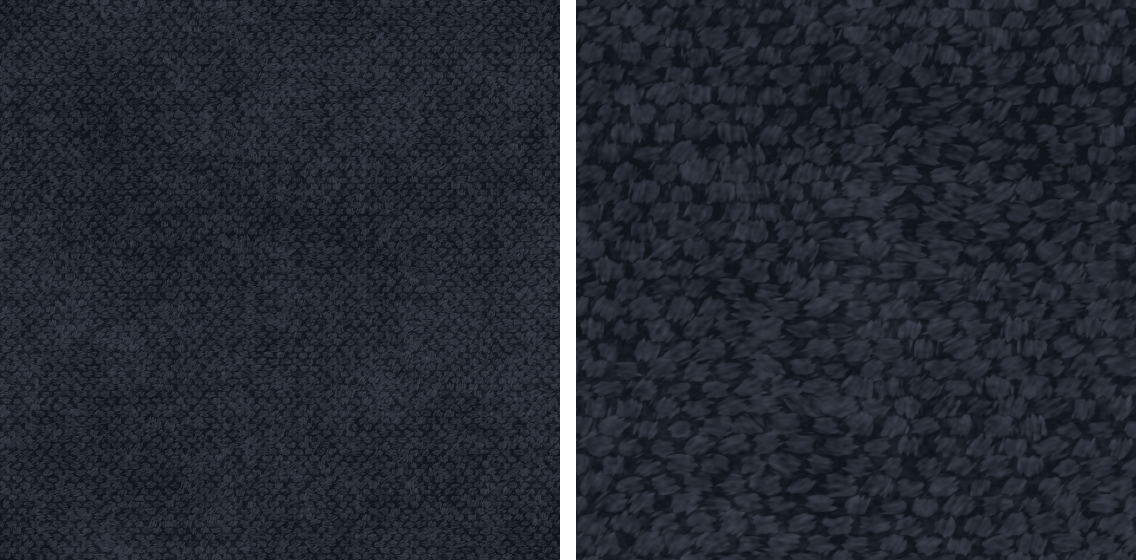
Left: the whole. Right: its middle third, enlarged.
Reproduce this texture procedurally as a Shadertoy shader.

```glsl
const vec2 WEAVE = vec2(48.0, 86.0);          // knots across, rows up (even)
const vec2 KNOT_SIZE = vec2(0.43, 0.55);      // half extents in weave cells
const vec2 KNOT_JITTER = vec2(0.12, 0.10);
const vec2 FIBRE_FREQ = vec2(130.0, 400.0);   // along and across a fibre
const float FIBRE_SLANT = 0.50;
const float FIBRE_SPREAD = 1.3;
const float FRAY = 0.75;
const float WARP = 0.004;
const float BASE_TONE = 0.10;
const float KNOT_TONE = 0.44;
const float FIBRE_TONE = 0.66;
const float FUZZ_TONE = 0.32;
const float THREAD_TONE = 0.16;
const float MOTTLE_TONE = 0.36;
const vec3 SHADOW = vec3(0.063, 0.081, 0.109);
const vec3 HIGHLIGHT = vec3(0.224, 0.245, 0.291);

float hash(vec2 p) {
    vec3 q = fract(vec3(p.xyx) * 0.1031);
    q += dot(q, q.yzx + 33.33);
    return fract((q.x + q.y) * q.z);
}

// Value noise that wraps after a whole number of cells
float wrapNoise(vec2 p, vec2 period) {
    vec2 cell = floor(p);
    vec2 f = p - cell;
    f = f * f * (3.0 - 2.0 * f);
    vec2 lo = mod(cell, period);
    vec2 hi = mod(cell + 1.0, period);
    return mix(mix(hash(lo), hash(vec2(hi.x, lo.y)), f.x),
               mix(hash(vec2(lo.x, hi.y)), hash(hi), f.x), f.y);
}

float tileNoise(vec2 uv, vec2 repeats, float seed) {
    return wrapNoise(uv * repeats + floor(seed), repeats);
}

// Broad worn patches
float mottle(vec2 uv) {
    float sum = 0.0;
    float weight = 0.5;
    float repeats = 5.0;
    for (int i = 0; i < 4; i++) {
        sum += weight * tileNoise(uv, vec2(repeats), float(i) * 3.0);
        weight *= 0.55;
        repeats *= 2.0;
    }
    return sum - 0.5;
}

// Coarse and fine strands along the given angle, local to one knot
float strands(vec2 offset, float angle, float seed) {
    float c = cos(angle);
    float s = sin(angle);
    vec2 along = vec2(c * offset.x + s * offset.y, c * offset.y - s * offset.x);
    vec2 p = along * FIBRE_FREQ + 40.0 + 150.0 * seed;
    float coarse = wrapNoise(p, vec2(512.0));
    float fine = wrapNoise(p * 1.7 + 60.0, vec2(1024.0));
    return 0.65 * coarse + 0.5 * fine - 0.575;
}

// x: knot coverage, y: strand shade of the topmost knot
vec2 weave(vec2 uv) {
    vec2 grid = uv * WEAVE;
    float slant = FIBRE_SLANT + 1.3 * (tileNoise(uv, vec2(9.0), 5.0) - 0.5);
    float best = -10.0;
    float shade = 0.0;
    for (int j = -1; j <= 1; j++) {
        float row = floor(grid.y) + float(j);
        float stagger = 0.5 * mod(row, 2.0);
        for (int i = -1; i <= 1; i++) {
            float column = floor(grid.x - stagger) + float(i);
            vec2 id = mod(vec2(column, row), WEAVE);
            float rx = hash(id + 11.0);
            float ry = hash(id + 137.0);
            float turn = hash(id + 251.0);
            vec2 centre = vec2(column + stagger, row) + 0.5;
            centre += (vec2(rx, ry) - 0.5) * KNOT_JITTER;
            vec2 d = grid - centre;
            float angle = slant + (turn - 0.5) * FIBRE_SPREAD;
            float strand = strands(d / WEAVE, angle, rx);
            // Flat, slightly boxy knot with a frayed outline
            vec2 q = abs(d) / (KNOT_SIZE * mix(0.84, 1.12, ry));
            float radius = pow(pow(q.x, 2.8) + pow(q.y, 2.8), 1.0 / 2.8);
            float height = 1.0 - radius + FRAY * strand;
            if (height > best) {
                best = height;
                shade = strand + 0.2 * (turn - 0.5) + 0.15 * d.y;
            }
        }
    }
    return vec2(smoothstep(-0.05, 0.27, best), shade);
}

void mainImage(out vec4 fragColor, in vec2 fragCoord) {
    vec2 uv = fragCoord / iResolution.xy;

    // Uneven thread tension
    vec2 pull = vec2(tileNoise(uv, vec2(22.0), 2.0), tileNoise(uv, vec2(22.0), 9.0));
    vec2 knot = weave(uv + WARP * (pull - 0.5));

    // Loose fuzz, and threads that run darker or lighter
    float fuzz = tileNoise(uv, vec2(340.0, 440.0), 4.0) - 0.5;
    float warpThread = tileNoise(uv, vec2(96.0, 9.0), 7.0) - 0.5;
    float weftThread = tileNoise(uv, vec2(14.0, 86.0), 13.0) - 0.5;

    float tone = BASE_TONE + KNOT_TONE * knot.x;
    tone += FIBRE_TONE * knot.y * mix(0.4, 1.0, knot.x);
    tone += FUZZ_TONE * fuzz + MOTTLE_TONE * mottle(uv);
    tone += THREAD_TONE * (warpThread + weftThread);
    fragColor = vec4(mix(SHADOW, HIGHLIGHT, clamp(tone, 0.0, 1.1)), 1.0);
}
```
